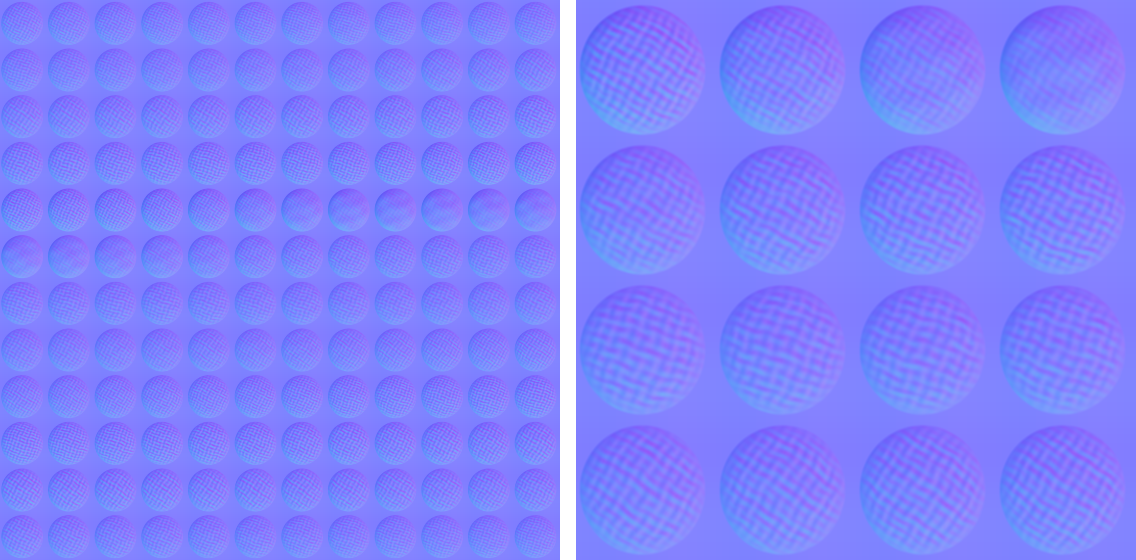
Left, the full canvas; right, a detail of the centre.
This texture map is drawn by a three.js fragment shader. Its source:

```glsl
// Tangent-space normal map: a grid of shallow domes with a woven grain that drifts from dome to dome.
#define GRID 12.0
#define CENTER vec2(0.475, 0.5)
#define RADIUS 0.46
#define EDGE_SOFTNESS 0.03
#define BODY_SLOPE vec2(0.12, 0.14)
#define RIM_SLOPE 0.26
#define SKIRT_SLOPE 0.03
#define WEAVE_FREQ 13.5
#define WEAVE_SLOPE 0.19
#define LUMP_SLOPE 0.06
#define TAU 6.2831853

varying vec2 vUv;

vec2 hash2(vec2 p) {
  vec2 k = vec2(dot(p, vec2(127.1, 311.7)), dot(p, vec2(269.5, 183.3)));
  return fract(sin(k) * 4375.85);
}

// Distance to the nearest scattered point.
float cellular(vec2 p) {
  vec2 cell = floor(p), local = fract(p);
  float nearest = 2.0;
  for (int y = -1; y <= 1; y++) {
    for (int x = -1; x <= 1; x++) {
      vec2 o = vec2(float(x), float(y));
      nearest = min(nearest, length(o + hash2(cell + o) - local));
    }
  }
  return nearest;
}

vec2 direction(float angle) {
  return vec2(cos(angle), sin(angle));
}

// Slope of one family of parallel, slightly wavy threads.
vec2 threads(vec2 p, float angle, float freq, float phase) {
  vec2 across = direction(angle);
  vec2 along = vec2(-across.y, across.x);
  float sway = 0.6 * sin(dot(p, along) * 11.0 + phase * 1.7)
             + 0.3 * sin(dot(p, along) * 29.0 - phase);
  return across * cos(TAU * freq * dot(p, across) + sway + phase);
}

// Crossing thread families, broken up by cellular wear.
vec2 weave(vec2 p, float index) {
  float turn = 0.15 * sin(index * 0.19);
  float freq = WEAVE_FREQ * (1.0 + 0.1 * sin(index * 0.13 + 1.0));
  float wear = cellular(p * 9.0 + index * 0.37);
  vec2 weft = threads(p, 1.12 + turn, freq, index * 0.9);
  vec2 warp = threads(p, -0.45 + turn * 0.6, freq * 0.85, index * 1.3);
  vec2 stray = threads(p, 0.85 - turn, freq * 0.7, index * 0.7);
  return weft * (0.2 + 1.4 * wear) + warp * (0.95 - wear) + stray * 0.4;
}

// Broad, soft undulations.
vec2 lumps(vec2 p, float index) {
  return threads(p, 1.0, 2.0, index * 0.4) + 0.6 * threads(p, 1.9, 3.3, index * 0.3);
}

void main() {
  vec2 grid = vUv * GRID;
  vec2 cell = floor(grid);
  vec2 q = fract(grid) - CENTER;
  float index = cell.x + GRID * (GRID - 1.0 - cell.y);

  // Slow changes in reading order: strong grain, then a short smooth stretch.
  float strength = 0.82 + 0.18 * cos(TAU * (index - 46.0) / 67.0);
  float smoothed = smoothstep(50.0, 56.0, index) * (1.0 - smoothstep(59.0, 67.0, index));
  float raised = smoothstep(40.0, 50.0, index) * (1.0 - smoothstep(60.0, 68.0, index));

  // Dome body and a rim that is steepest on the left.
  vec2 d = q * vec2(1.03, 1.0);
  float r = length(d) / RADIUS;
  vec2 outward = d / max(length(d), 0.001);
  float leftSide = smoothstep(-0.6, 0.9, dot(outward, vec2(-0.98, 0.0)));
  float rim = RIM_SLOPE * pow(min(r, 1.0), 8.0) * mix(0.2, 1.0, leftSide);
  rim *= 0.5 + 0.35 * strength + 0.4 * raised;
  vec2 dome = outward * (BODY_SLOPE * min(r, 1.0) * (1.0 + 0.25 * raised) + rim);

  // Grain, compressed toward the rim and fading out there.
  vec2 p = q * (1.0 + 0.15 * r * r);
  float grainFade = 1.0 - 0.7 * smoothstep(0.75, 1.0, r);
  vec2 grain = weave(p, index) * WEAVE_SLOPE * strength * (1.0 - 0.65 * smoothed);
  grain += lumps(p, index) * LUMP_SLOPE * (0.35 + 0.65 * smoothed);
  dome += grain * grainFade;

  // Flat ground with a faint skirt between domes.
  vec2 ground = SKIRT_SLOPE * sin(TAU * q) + vec2(0.012, -0.01);
  float inside = 1.0 - smoothstep(1.0 - EDGE_SOFTNESS, 1.0 + EDGE_SOFTNESS, r);
  vec2 slope = mix(ground, dome, inside);

  // Encode with the green axis pointing down.
  vec3 normal = normalize(vec3(slope.x, -slope.y, 1.0));
  gl_FragColor = vec4(normal * 0.5 + 0.5, 1.0);
}
```
